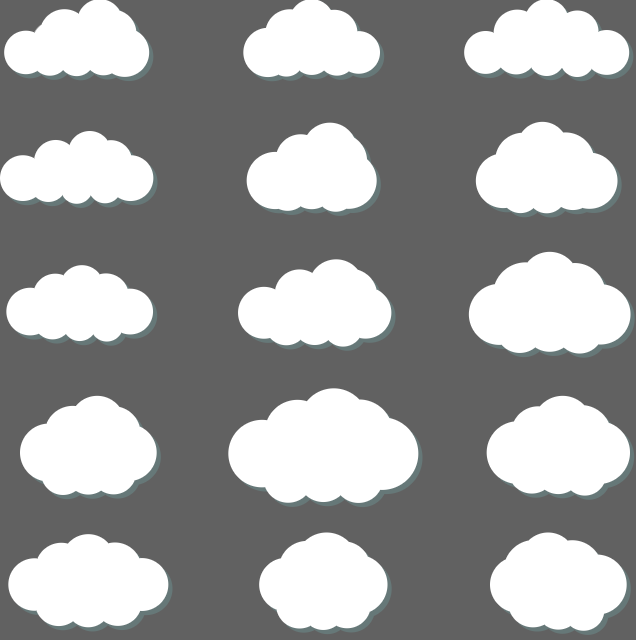
Reproduce this pattern procedurally as a WebGL 2 fragment shader.

```glsl
#version 300 es
precision highp float;
// Flat white clouds with offset teal shadows, three across and five down on grey.

uniform vec2 u_resolution;
out vec4 fragColor;

// Half width, half height and sideways lean of the peak, row by row from the top.
const vec3 cloudShape[15] = vec3[15](
    vec3(87, 47, 0.32), vec3(82, 47, 0.0), vec3(99, 47, 0.0),
    vec3(92, 44, 0.17), vec3(78, 54, 0.28), vec3(85, 55, -0.06),
    vec3(88, 46, 0.03), vec3(92, 53, 0.28), vec3(97, 62, 0.0),
    vec3(82, 60, 0.13), vec3(114, 69, 0.11), vec3(86, 60, 0.06),
    vec3(96, 57, 0.0), vec3(77, 59, 0.05), vec3(82, 59, -0.15));

float hash(vec2 p) {
    vec3 q = fract(vec3(p.xyx) * 0.1031);
    q += dot(q, q.yzx + 33.33);
    return fract((q.x + q.y) * q.z);
}

// Signed distance to a union of round puffs; q points up from the cloud's centre.
float cloud(vec2 q, vec2 cell) {
    vec3 shape = cloudShape[int(cell.x + 3.0 * cell.y)];
    vec2 size = shape.xy;

    // Solid body
    float d = (length(q / (size * 0.6)) - 1.0) * size.y * 0.6;

    // Arch of five puffs, from side to peak to side
    float sideY = mix(-0.36, -0.06, cell.y / 4.0) * size.y;
    for (int i = -2; i <= 2; i++) {
        float t = float(i) * 0.5;
        float r = size.y * mix(0.54, 0.64, hash(cell * 7.0 + float(i) + 3.0));
        float x = mix(shape.z * size.x, sign(t) * (size.x - r), abs(t));
        float y = mix(size.y - r, sideY, pow(abs(t), 1.5));
        d = min(d, length(q - vec2(x, y)) - r);
    }

    // Scalloped underside
    for (int j = -1; j <= 1; j++) {
        float vary = hash(cell * 5.0 + float(j) + 19.0);
        float r = size.y * mix(0.42, 0.52, vary);
        vec2 c = vec2(float(j) * 0.37 * size.x, r - size.y * mix(1.0, 0.92, vary));
        d = min(d, length(q - c) - r);
    }
    return d;
}

void main() {
    // The canvas is 768 units high, with y measured down from the top
    float unit = 768.0 / u_resolution.y;
    vec2 p = gl_FragCoord.xy * unit;
    p.y = 768.0 - p.y;

    // Grid cell, with its centre nudged by row
    vec2 cell = clamp(floor((p + vec2(49, 36)) / vec2(282, 163)), vec2(0), vec2(2, 4));
    vec2 centre = vec2(92, 46) + cell * vec2(282, 163);
    centre.x += 14.0 * smoothstep(1.5, 3.0, cell.y);
    centre.y -= 9.0 * max(0.0, sin(cell.y * 1.0472));
    vec2 q = (p - centre) * vec2(1, -1);

    // Shadow below and right, then the cloud
    float shadow = clamp(0.5 - cloud(q - vec2(5, -5), cell) / unit, 0.0, 1.0);
    float white = clamp(0.5 - cloud(q, cell) / unit, 0.0, 1.0);
    vec3 colour = mix(vec3(0.38), vec3(0.40, 0.47, 0.47), shadow);
    colour = mix(colour, vec3(1.0), white);
    fragColor = vec4(colour, 1.0);
}
```
